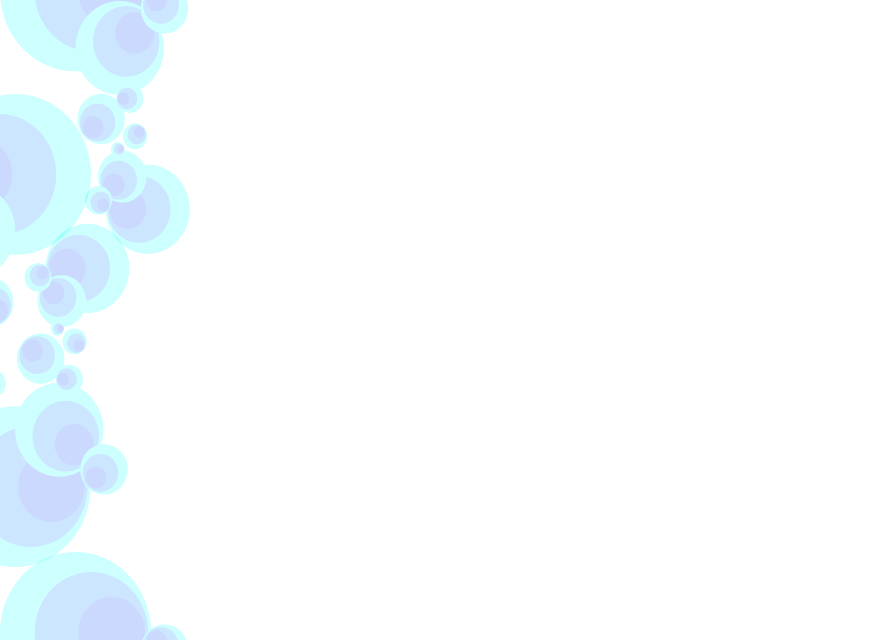
Reproduce this background procedurally as a Shadertoy shader.

```glsl
// Pastel bubbles climbing the left edge of a white page.
// One cluster of ten bubbles, each made of three nested off-centre discs,
// is mirrored and shifted into four copies whose tints multiply.

// Each bubble: centre x, centre y, radius, lean in eighths of a turn.
const vec4 BUBBLES[10] = vec4[10](
    vec4(0.118, 1.014, 0.118, 0.0),
    vec4(0.187, 0.925, 0.069, 1.0),
    vec4(0.231, 0.673, 0.0655, 4.0),
    vec4(0.191, 0.724, 0.038, 5.0),
    vec4(0.158, 0.814, 0.037, 5.0),
    vec4(0.257, 0.987, 0.037, 3.0),
    vec4(0.203, 0.846, 0.021, 4.0),
    vec4(0.211, 0.787, 0.019, 1.0),
    vec4(0.154, 0.687, 0.021, 7.0),
    vec4(0.184, 0.767, 0.0105, 0.0));

// Each cluster copy: mirror signs in xy, shift in zw.
const vec4 COPIES[4] = vec4[4](
    vec4(1.0, 1.0, 0.0, 0.0),
    vec4(1.0, -1.0, 0.0945, 1.2536),
    vec4(-1.0, 1.0, 0.142, 0.2864),
    vec4(1.0, 1.0, 0.0, 1.002));

// Coverage of a slightly tall disc with a soft one-pixel edge.
float disc(vec2 p, float radius) {
    float pixel = 1.0 / iResolution.y;
    float dist = length(p * vec2(1.0, 0.94)) - radius;
    return 1.0 - smoothstep(-0.6 * pixel, 0.6 * pixel, dist);
}

// Rim, body and core slide progressively along the lean direction.
vec3 paintBubble(vec3 below, vec2 p, vec4 bubble) {
    float radius = bubble.z;
    float angle = bubble.w * 0.785398;
    vec2 lean = radius * vec2(cos(angle), sin(angle));
    p -= bubble.xy;
    vec3 col = mix(below, vec3(0.80, 1.00, 0.995), disc(p, radius));
    col = mix(col, vec3(0.80, 0.90, 1.00), disc(p - 0.21 * lean, 0.75 * radius));
    return mix(col, vec3(0.80, 0.85, 1.00), disc(p - 0.48 * lean, 0.44 * radius));
}

vec3 paintCluster(vec2 p) {
    vec3 col = vec3(1.0);
    for (int i = 0; i < 10; i++) {
        col = paintBubble(col, p, BUBBLES[i]);
    }
    return col;
}

void mainImage(out vec4 fragColor, in vec2 fragCoord) {
    vec2 p = fragCoord / iResolution.y;
    vec3 col = vec3(1.0);
    for (int i = 0; i < 4; i++) {
        col *= paintCluster(p * COPIES[i].xy + COPIES[i].zw);
    }
    fragColor = vec4(col, 1.0);
}
```
